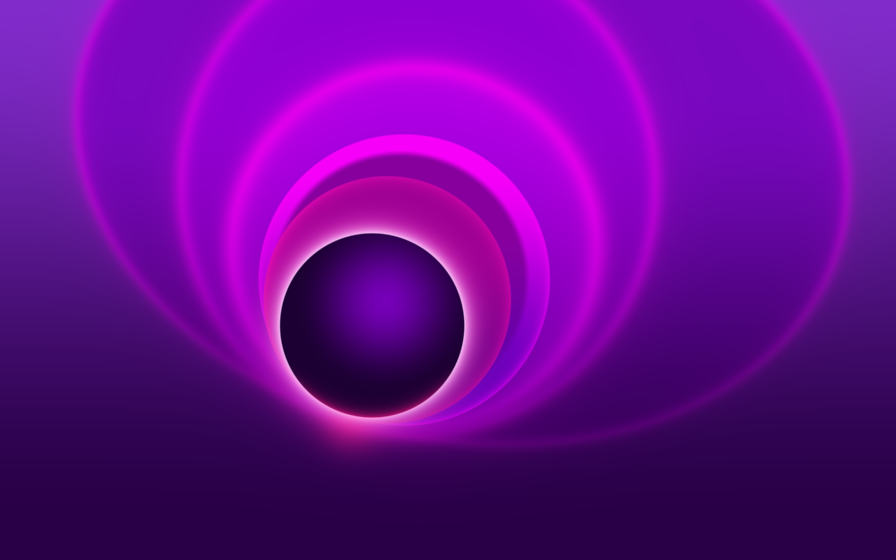
A WebGL 2 fragment shader for this background:

```glsl
#version 300 es
precision highp float;

#define NIGHT vec3(0.16, 0.00, 0.28)
#define DUSK vec3(0.51, 0.17, 0.80)
#define MAGENTA vec3(0.97, 0.00, 0.98)
#define PINK vec3(0.90, 0.03, 0.70)
#define HOT_RED vec3(1.00, 0.08, 0.55)
#define RIM_WHITE vec3(1.00, 0.80, 1.00)
#define CORE_CENTER vec2(0.6646, 0.4188)
#define CORE_RADIUS 0.1646
#define RIM_WIDTH 0.013
#define HALO_WIDTH 0.035

uniform vec2 u_resolution;
out vec4 fragColor;

const int LOOPS = 3;

// Outer loops, largest first: center.xy and radii.zw
const vec4 LOOP_SHAPE[LOOPS] = vec4[LOOPS](
  vec4(0.825, 0.729, 0.694, 0.514),
  vec4(0.747, 0.667, 0.424, 0.445),
  vec4(0.740, 0.556, 0.327, 0.323));
// Glow width, glow strength, tilt
const vec3 LOOP_GLOW[LOOPS] = vec3[LOOPS](
  vec3(0.012, 0.46, -0.205),
  vec3(0.015, 0.58, 0.0),
  vec3(0.020, 0.85, 0.0));
const vec3 LOOP_LOW[LOOPS] = vec3[LOOPS](
  vec3(0.20, 0.00, 0.34), vec3(0.27, 0.00, 0.45), vec3(0.40, 0.00, 0.60));
const vec3 LOOP_HIGH[LOOPS] = vec3[LOOPS](
  vec3(0.47, 0.03, 0.75), vec3(0.54, 0.00, 0.82), vec3(0.67, 0.00, 0.89));

// Approximate signed distance to a tilted ellipse
float ellipseDistance(vec2 p, vec4 shape, float tilt) {
  float c = cos(tilt), s = sin(tilt);
  vec2 d = p - shape.xy;
  vec2 q = vec2(c * d.x + s * d.y, c * d.y - s * d.x);
  float f = length(q / shape.zw);
  return f * (f - 1.0) / max(length(q / (shape.zw * shape.zw)), 1e-4);
}

float circleDistance(vec2 p, vec2 center, float radius) {
  return length(p - center) - radius;
}

// Coverage of the inside of a shape with a soft edge
float inside(float d, float softness) {
  return 1.0 - smoothstep(-softness, softness, d);
}

// Bright line with a wide, faint halo
float neon(float d, float width) {
  return 0.6 * exp(-d * d / (width * width)) + 0.4 * exp(-abs(d) / (2.2 * width));
}

vec3 outerLoops(vec3 color, vec2 p, float pixel) {
  float fillRamp = smoothstep(0.15, 0.85, p.y);
  float glowRamp = mix(0.35, 1.0, smoothstep(0.2, 0.75, p.y));
  for (int i = 0; i < LOOPS; i++) {
    vec3 glow = LOOP_GLOW[i];
    float d = ellipseDistance(p, LOOP_SHAPE[i], glow.z);
    vec3 fill = mix(LOOP_LOW[i], LOOP_HIGH[i], fillRamp);
    color = mix(color, fill, inside(d, 0.008 + pixel));
    color = mix(color, MAGENTA * 0.95, neon(d, glow.x) * glow.y * glowRamp);
  }
  return color;
}

vec3 innerRings(vec3 color, vec2 p, float pixel) {
  // Bright ring
  float ring = circleDistance(p, vec2(0.722, 0.500), 0.260);
  vec3 ringColor = mix(vec3(0.40, 0.0, 0.72), MAGENTA, smoothstep(0.30, 0.72, p.y));
  ringColor = mix(ringColor, MAGENTA, 0.65 * exp(min(ring, 0.0) / 0.008));
  color = mix(color, ringColor, inside(ring, pixel));

  // Dark crescent within it
  float crescent = circleDistance(p, vec2(0.715, 0.500), 0.226);
  vec3 shade = mix(vec3(0.38, 0.0, 0.66), vec3(0.53, 0.0, 0.62), smoothstep(0.33, 0.60, p.y));
  color = mix(color, shade, inside(crescent, 0.006 + pixel));

  // Pink disc with a lit edge
  float disc = circleDistance(p, vec2(0.6917, 0.4646), 0.2208);
  vec3 discColor = mix(vec3(0.32, 0.0, 0.49), vec3(0.60, 0.0, 0.57), smoothstep(0.28, 0.56, p.y));
  float leftLight = smoothstep(0.72, 0.46, p.x);
  float edge = exp(min(disc, 0.0) / 0.014) * mix(0.65, 0.95, leftLight);
  discColor = mix(discColor, PINK, edge);
  return mix(color, discColor, inside(disc, pixel));
}

vec3 core(vec3 color, vec2 p, float pixel) {
  float d = circleDistance(p, CORE_CENTER, CORE_RADIUS);
  float outer = max(d, 0.0);
  float low = smoothstep(0.36, 0.25, p.y);

  // Halo and white rim around the disc
  color = mix(color, PINK, 0.60 * exp(-outer / HALO_WIDTH) * inside(d - 0.06, 0.05));
  vec2 contact = p - vec2(0.625, 0.250);
  color = mix(color, HOT_RED, 0.5 * exp(-dot(contact, contact) / 0.0025));
  color = mix(color, RIM_WHITE, exp(-outer / RIM_WIDTH) * mix(0.95, 0.80, low));

  // Dark disc with a violet heart
  float heart = smoothstep(0.0, 0.165, length(p - vec2(0.6875, 0.4625)));
  vec3 body = mix(vec3(0.46, 0.0, 0.72), vec3(0.11, 0.0, 0.20), heart);
  body = mix(body, HOT_RED, 0.7 * low * exp(min(d, 0.0) / 0.010));
  return mix(color, body, inside(d, pixel));
}

void main() {
  vec2 p = gl_FragCoord.xy / u_resolution.y;
  float pixel = 1.0 / u_resolution.y;
  vec3 color = mix(NIGHT, DUSK, smoothstep(0.05, 1.05, p.y));
  color = outerLoops(color, p, pixel);
  color = innerRings(color, p, pixel);
  color = core(color, p, pixel);
  fragColor = vec4(color, 1.0);
}
```
